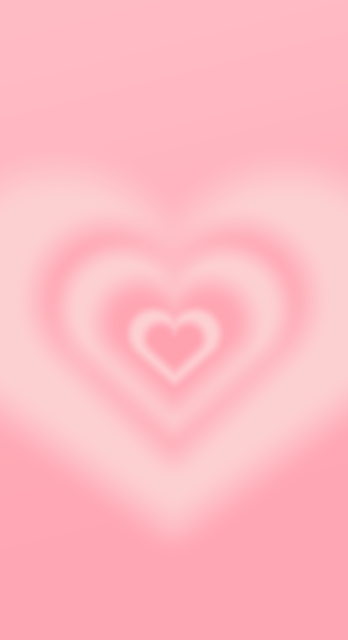
Reproduce this background procedurally as a Shadertoy shader.

```glsl
// Soft nested hearts glowing over a pink diagonal gradient.
// Each heart is a distance field (two round lobes, straight sides, rounded
// tip) painted from the largest to the smallest with its own blur width.

const vec3 BLUSH = vec3(0.990, 0.812, 0.820);
const vec3 ROSE = vec3(1.000, 0.652, 0.703);
const vec3 DEEP_ROSE = vec3(1.000, 0.635, 0.690);
const vec3 SKY_TOP = vec3(1.000, 0.733, 0.768);
const vec3 SKY_BOTTOM = vec3(1.000, 0.652, 0.704);

float cross2(vec2 a, vec2 b) {
    return a.x * b.y - a.y * b.x;
}

// Signed distance to a heart, symmetric about x = 0.
// lobe: centre of the right lobe; tipY, tipRadius: the rounded lower end.
float heartDistance(vec2 p, vec2 lobe, float lobeRadius, float tipY, float tipRadius) {
    vec2 tip = vec2(0.0, tipY);
    vec2 notch = vec2(0.0, lobe.y + sqrt(lobeRadius * lobeRadius - lobe.x * lobe.x));

    // Straight side tangent to both the lobe and the tip circle
    vec2 axis = lobe - tip;
    float span = length(axis);
    axis /= span;
    vec2 outward = vec2(axis.y, -axis.x);
    float slope = (tipRadius - lobeRadius) / span;
    float rise = sqrt(1.0 - slope * slope);
    vec2 normal = rise * outward + slope * axis;
    vec2 tangent = rise * axis - slope * outward;

    vec2 fromTip = p - tip;
    vec2 fromLobe = p - lobe;
    if (dot(fromTip, tangent) < 0.0) return length(fromTip) - tipRadius;

    // Below the lobe the nearest edge is the side or the notch
    bool belowLobe = dot(fromLobe, tangent) < 0.0 && cross2(notch - lobe, fromLobe) > 0.0;
    if (belowLobe) return max(-length(p - notch), dot(fromTip, normal) - tipRadius);
    return length(fromLobe) - lobeRadius;
}

// Blends one blurred heart over the base colour.
vec3 paintHeart(vec3 base, vec3 tint, vec2 p, vec2 lobe, float lobeRadius,
                float tipY, float tipRadius, float blur) {
    float softFold = 0.25 * blur;
    p.x = sqrt(p.x * p.x + softFold * softFold);
    float d = heartDistance(p, lobe, lobeRadius, tipY, tipRadius);
    return mix(base, tint, 1.0 - smoothstep(-blur, blur, d));
}

void mainImage(out vec4 fragColor, in vec2 fragCoord) {
    // Canvas height is one unit, origin at the centre
    vec2 p = (fragCoord - 0.5 * iResolution.xy) / iResolution.y;

    // Background, lightest at the upper left
    float light = smoothstep(-0.35, 0.58, p.y - 0.25 * p.x);
    vec3 color = mix(SKY_BOTTOM, SKY_TOP, light);

    // Outer glow and its rose hollow
    color = paintHeart(color, BLUSH, p + vec2(0.001, 0.0), vec2(0.178, 0.038), 0.195, -0.297, 0.031, 0.047);
    color = paintHeart(color, ROSE, p + vec2(0.001, 0.0), vec2(0.100, 0.033), 0.112, -0.195, 0.018, 0.038);

    // Middle ring
    color = paintHeart(color, BLUSH, p, vec2(0.081, 0.016), 0.094, -0.164, 0.013, 0.026);
    color = paintHeart(color, ROSE, p - vec2(0.001, 0.0), vec2(0.055, -0.004), 0.061, -0.122, 0.014, 0.030);

    // Small central ring
    color = paintHeart(color, BLUSH, p - vec2(0.001, 0.0), vec2(0.033, -0.022), 0.038, -0.095, 0.005, 0.010);
    color = paintHeart(color, DEEP_ROSE, p - vec2(0.001, 0.0), vec2(0.022, -0.029), 0.024, -0.077, 0.004, 0.011);

    fragColor = vec4(color, 1.0);
}
```
